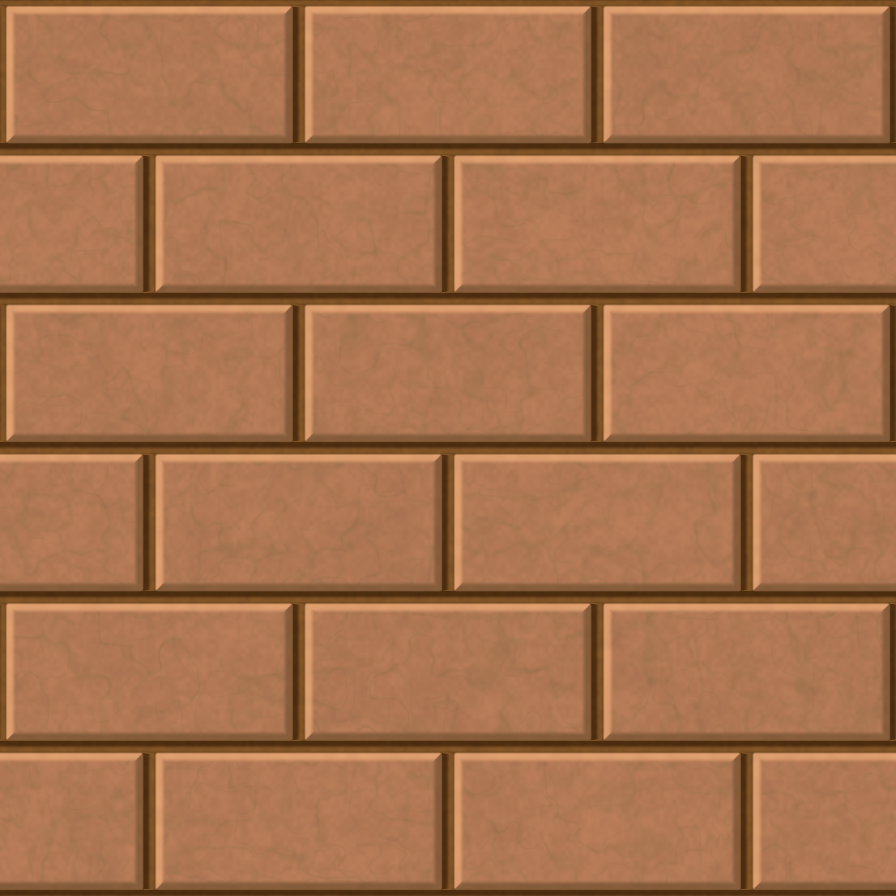
A three.js fragment shader for this texture:

```glsl
// Running-bond wall of bevelled clay bricks, three across and six rows down.
// Each brick is a box distance with mitred edges lit from the upper left;
// wrapping value noise adds fine grain and faint wrinkles to the faces.
varying vec2 vUv;

float hash(vec2 cell) {
  vec3 h = fract(cell.xyx * vec3(0.1031, 0.1030, 0.0973));
  h += dot(h, h.yzx + 33.33);
  return fract((h.x + h.y) * h.z);
}

// Value noise that wraps over the canvas for whole-number frequencies
float noise(vec2 uv, vec2 freq) {
  vec2 cell = floor(uv * freq);
  vec2 f = fract(uv * freq);
  f = f * f * (3.0 - 2.0 * f);
  vec2 a = mod(cell, freq);
  vec2 b = mod(cell + 1.0, freq);
  return mix(mix(hash(a), hash(vec2(b.x, a.y)), f.x),
             mix(hash(vec2(a.x, b.y)), hash(b), f.x), f.y);
}

// Thin dark lines along the mid level of a warped noise field
float wrinkles(vec2 uv, float freq) {
  vec2 warp = vec2(noise(uv, vec2(60.0)), noise(uv, vec2(66.0))) - 0.5;
  float n = noise(uv + warp * 0.018, vec2(freq));
  return 1.0 - smoothstep(0.0, 0.11, abs(n - 0.5));
}

void main() {
  // Layout: one row is 1 unit high, one brick cell is 2 units long
  vec2 p = vUv * 6.0;
  float row = floor(p.y);
  float x = p.x + mod(row + 1.0, 2.0);
  vec2 brickId = vec2(mod(floor(x * 0.5), 3.0), row);
  vec2 q = vec2(mod(x, 2.0) - 1.0, fract(p.y) - 0.5);

  // Distance inward from the brick edges, with slightly rounded corners
  vec2 halfSize = vec2(0.959, 0.459);
  vec2 inset = halfSize - abs(q);
  vec2 corner = 0.018 - inset;
  float depth = 0.018 - length(max(corner, 0.0)) - min(max(corner.x, corner.y), 0.0);

  // Clay face with grain, blotches and wrinkles
  float grain = noise(vUv, vec2(210.0, 190.0)) - 0.5;
  float mottling = noise(vUv, vec2(84.0, 96.0)) - 0.5;
  float blotch = noise(vUv, vec2(18.0, 24.0)) - 0.5;
  float crease = wrinkles(vUv, 30.0) + 0.7 * wrinkles(vUv, 47.0);
  float tone = 1.0 + 0.045 * grain + 0.045 * mottling + 0.035 * blotch
             - 0.028 * (crease - 0.4) + 0.015 * (hash(brickId + 7.0) - 0.5);
  vec3 clay = vec3(0.69, 0.47, 0.33) * tone;
  clay += vec3(-0.012, 0.004, -0.004) * (crease - 0.4);

  // Mitred bevel: bright on the left and top, dark on the right and bottom
  float mitre = smoothstep(-0.01, 0.01, inset.x - inset.y);
  float light = mix(-sign(q.x), sign(q.y), mitre);
  float bevel = 1.0 - smoothstep(0.03, 0.07, depth);
  float wear = 0.92 + 0.16 * mottling;
  vec3 brick = mix(clay, vec3(0.88, 0.63, 0.44), bevel * max(light, 0.0) * wear);
  brick = mix(brick, vec3(0.51, 0.355, 0.225), bevel * max(-light, 0.0) * wear);

  // Mortar: position runs 0 to 1 away from the brick that casts the shadow
  float acrossX = mod(q.x - halfSize.x, 2.0) / 0.082;
  float acrossY = mod(-q.y - halfSize.y, 1.0) / 0.082;
  float inBed = smoothstep(-0.012, 0.006, -inset.y);
  float across = mix(min(acrossX, 1.0), min(acrossY, 1.0), inBed);
  float lit = smoothstep(0.3, 0.68, across) * (1.0 - 0.35 * smoothstep(0.82, 1.0, across));
  vec3 mortar = mix(vec3(0.30, 0.175, 0.06), vec3(0.50, 0.325, 0.145), lit);
  mortar *= 1.0 + 0.08 * grain + 0.06 * mottling;

  vec3 color = mix(mortar, brick, smoothstep(-0.008, 0.010, depth));
  gl_FragColor = vec4(color, 1.0);
}
```
